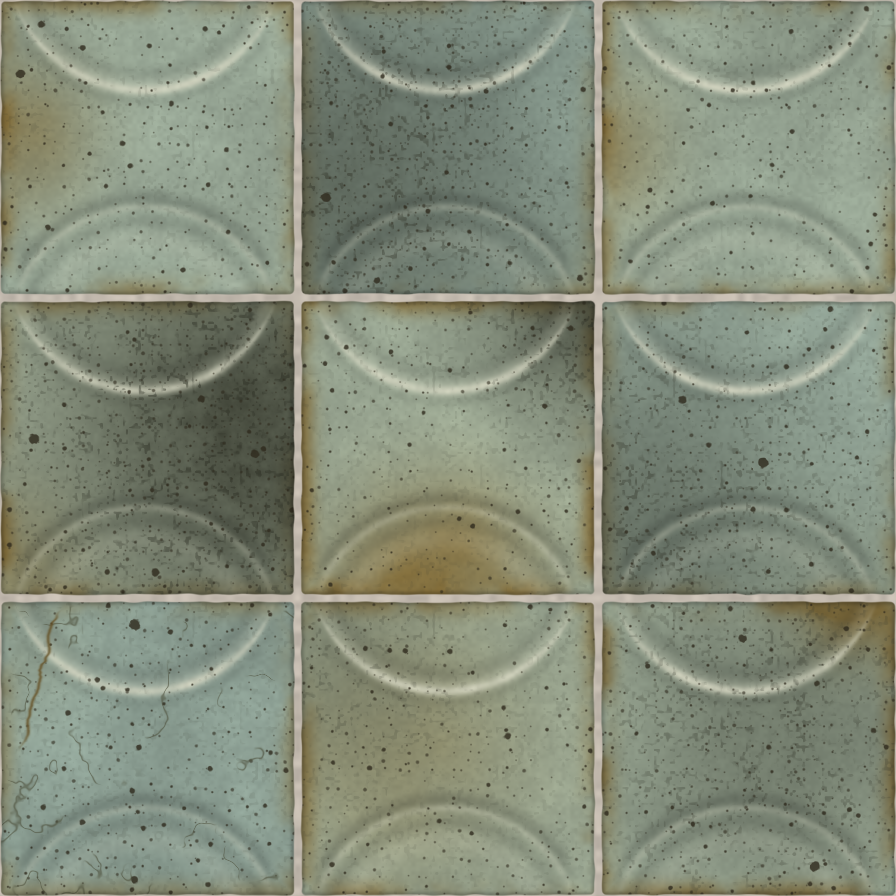
Write a Shadertoy shader that draws this pattern.

```glsl
// Three by three glazed ceramic tiles, each pressed with a pair of facing arcs.
// Arcs are circle distances; soot, ochre and tint are set per tile, then broken
// up by layered noise, scattered pits, crazing and a pale grout grid.

#define TILES 3.0
#define GROUT 0.013
#define ARC_RADIUS 0.47
#define ARC_OFFSET 0.66
#define GLAZE vec3(0.635, 0.685, 0.600)
#define BLUE_GLAZE vec3(0.570, 0.655, 0.615)
#define SOOT_COLOR vec3(0.205, 0.215, 0.170)
#define OCHRE_COLOR vec3(0.500, 0.400, 0.185)
#define GROUT_COLOR vec3(0.770, 0.735, 0.690)
#define SHINE_COLOR vec3(0.850, 0.850, 0.770)
#define CRAZED_TILE 0

// Per tile from the lower left: blot centre, blot radius, strength
const vec4 SOOT[9] = vec4[9](
    vec4(.5, .5, .5, .04), vec4(.1, .8, .4, .25), vec4(.6, .55, .55, .42),
    vec4(.88, .55, .68, .88), vec4(1., 1., .36, .85), vec4(.15, .25, .6, .48),
    vec4(.1, .9, .3, .08), vec4(.15, .4, .65, .58), vec4(.5, 1., .3, .1));
const vec4 OCHRE[9] = vec4[9](
    vec4(.1, .8, .2, .08), vec4(.35, .5, .42, .36), vec4(.85, 1., .18, .9),
    vec4(0., .1, .25, .45), vec4(.45, .02, .32, .95), vec4(.8, 0., .3, .1),
    vec4(.06, .54, .23, .6), vec4(1., 0., .3, .1), vec4(0., .5, .22, .5));
const float BLUE[9] = float[9](.85, .1, .2, 0., .1, .7, .35, .85, .3);

float hash(vec2 p) {
    vec3 q = fract(p.xyx * vec3(.1031, .1030, .0973));
    q += dot(q, q.yzx + 33.33);
    return fract((q.x + q.y) * q.z);
}

float noise(vec2 p) {
    vec2 i = floor(p), f = fract(p);
    f = f * f * (3.0 - 2.0 * f);
    return mix(mix(hash(i), hash(i + vec2(1, 0)), f.x),
               mix(hash(i + vec2(0, 1)), hash(i + 1.0), f.x), f.y);
}

float fbm(vec2 p) {
    float sum = 0.0, amp = 0.5;
    for (int i = 0; i < 4; i++) {
        sum += amp * noise(p);
        p = mat2(1.6, 1.2, -1.2, 1.6) * p + 7.3;
        amp *= 0.5;
    }
    return sum / 0.9375;
}

float bell(float x) { return exp(-x * x); }

float blot(vec2 p, vec4 b) { return b.w * bell(length(p - b.xy) / b.z); }

// One jittered pit per cell, most of them tiny or absent
float pits(vec2 p, float cells, float radius, float density, vec2 seed, float aa) {
    vec2 cell = floor(p * cells), key = cell + seed;
    vec2 centre = (cell + 0.25 + 0.5 * vec2(hash(key), hash(key + 41.7))) / cells;
    float size = radius * mix(0.35, 1.0, pow(hash(key + 13.1), 3.0));
    float d = length(p - centre) + 0.35 * size * (noise(p * 130.0 + seed) - 0.5);
    return step(hash(key + 77.0), density) * (1.0 - smoothstep(size - aa, size + aa, d));
}

// Pressed arcs: a glossy upper crescent and a soft lower ridge
vec3 relief(vec3 col, vec2 p, vec2 seed) {
    float x = p.x - 0.49;
    float taper = 1.0 - smoothstep(0.22, 0.45, abs(x));
    float upper = length(vec2(x, p.y - 0.5 - ARC_OFFSET)) - ARC_RADIUS;
    float lower = length(vec2(x, p.y - 0.5 + ARC_OFFSET)) - ARC_RADIUS;
    float ends = 1.0 - smoothstep(0.38, 0.45, abs(x));
    float gloss = 0.75 + 0.4 * noise(p * 14.0 + seed);
    col *= 1.0 - 0.10 * ends * bell((upper + 0.055) / 0.03);
    col *= 1.0 - 0.07 * ends * bell((upper - 0.035) / 0.02);
    col = mix(col, SHINE_COLOR, 0.16 * ends * bell((upper + 0.018) / 0.028));
    col = mix(col, SHINE_COLOR, 0.72 * gloss * ends * mix(0.45, 1.0, taper)
              * bell(upper / (0.007 + 0.009 * taper)));
    col *= 1.0 - 0.15 * ends * bell((lower - 0.022) / 0.026);
    col = mix(col, SHINE_COLOR, 0.24 * gloss * ends * bell((lower + 0.008) / 0.013));
    col *= 1.0 - 0.09 * ends * bell((lower + 0.055) / 0.025);
    return mix(col, SHINE_COLOR, 0.13 * ends * bell((lower + 0.115) / 0.04));
}

void mainImage(out vec4 fragColor, in vec2 fragCoord) {
    vec2 uv = fragCoord / iResolution.xy;
    vec2 grid = (uv - 0.5) * (TILES - 0.018) + 0.5 * TILES;
    vec2 id = clamp(floor(grid), 0.0, TILES - 1.0), p = grid - id;
    int tile = int(id.x + TILES * id.y);
    vec2 seed = id * 19.0 + 5.0;
    float aa = TILES / min(iResolution.x, iResolution.y);

    // Slightly irregular rounded tile outline
    vec2 q = abs(p - 0.5) - (0.5 - GROUT - 0.014);
    float edge = length(max(q, 0.0)) + min(max(q.x, q.y), 0.0) - 0.014;
    edge += 0.006 * (noise(p * 22.0 + seed) - 0.5);

    // Glaze tint, clouds and stains
    float cloud = fbm(p * 3.5 + seed), fine = fbm(p * 24.0 + seed);
    float grain = noise(p * 95.0 + seed), soot = blot(p, SOOT[tile]);
    vec3 col = mix(GLAZE, BLUE_GLAZE, BLUE[tile]);
    col *= 0.86 + 0.22 * cloud + 0.08 * (fine - 0.5);
    float rim = bell(edge / 0.045) * smoothstep(0.25, 0.7, fbm(p * 5.0 + seed + 31.0));
    float ochre = blot(p, OCHRE[tile]) * (0.55 + 0.8 * cloud) + rim * (0.4 + 0.4 * OCHRE[tile].w);
    col = mix(col, OCHRE_COLOR, clamp(ochre, 0.0, 0.9));
    col = mix(col, SOOT_COLOR, clamp(soot * (0.55 + 0.35 * cloud + 0.3 * fine), 0.0, 0.9));
    col = relief(col, p, seed);

    // Sooty grain and pits at three sizes
    float speck = smoothstep(0.58, 0.85, grain) * smoothstep(0.3, 0.65, fine);
    col = mix(col, SOOT_COLOR, speck * (0.10 + 0.65 * soot));
    col *= 0.97 + 0.06 * noise(p * 70.0 + seed + 9.0);
    float pit = max(pits(p, 5.0, 0.019, 0.16, seed, aa),
                max(pits(p, 15.0, 0.009, 0.35, seed, aa),
                    0.75 * pits(p, 34.0, 0.006, 0.25 + 0.4 * soot, seed, aa)));
    col = mix(col, vec3(0.18, 0.16, 0.11), 0.8 * pit);

    // Broken hairlines and one rusty crack on the crazed tile
    if (tile == CRAZED_TILE) {
        float hair = bell((fbm(p * 6.0 + 3.0) - 0.5) / 0.010);
        hair *= smoothstep(0.48, 0.62, noise(p * 9.0 + 60.0));
        float path = 0.22 - 0.3 * (0.97 - p.y) + 0.07 * (fbm(p.yy * 9.0) - 0.5);
        float crack = bell((p.x - path) / 0.006) * smoothstep(0.48, 0.56, p.y)
                    * (1.0 - smoothstep(0.92, 0.97, p.y));
        col = mix(col, vec3(0.30, 0.31, 0.23), 0.55 * hair);
        col = mix(col, vec3(0.40, 0.32, 0.15), 0.75 * crack);
    }

    // Shaded lip and grout
    col *= 1.0 - 0.22 * bell(edge / 0.011);
    vec3 grout = GROUT_COLOR * (0.92 + 0.14 * noise(grid * 40.0));
    col = mix(col, grout, smoothstep(-aa, aa, edge));
    fragColor = vec4(col, 1.0);
}
```
